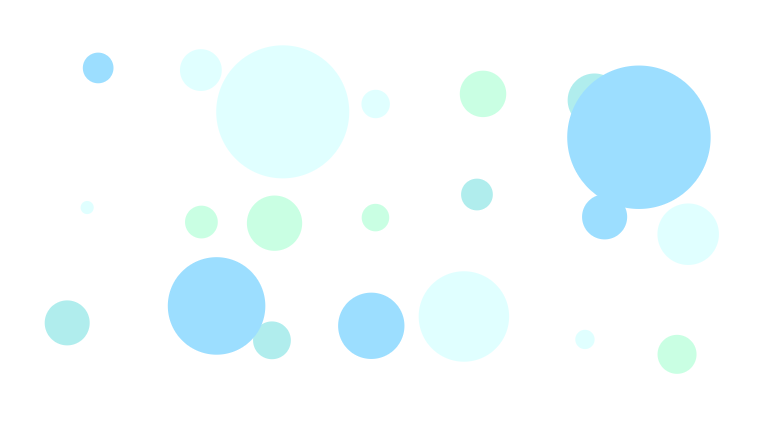
Give the GLSL for this background, as a Shadertoy shader.

```glsl
// Flat pastel discs of four tints scattered over white, shrinking in size.
// Discs are dealt to shuffled grid cells, jittered with a sine hash and
// measured with wrapped distances, so the tile repeats without a seam.

#define PAPER   vec3(1.00, 1.00, 1.00)
#define PALE    vec3(0.88, 1.00, 1.00)
#define MINT    vec3(0.79, 1.00, 0.89)
#define TEAL    vec3(0.69, 0.93, 0.93)
#define BLUE    vec3(0.61, 0.87, 1.00)
#define GRID    vec2(7.0, 3.0)  // cells across and up, one disc in each
#define STRIDE  16.0            // shuffle step, coprime to the cell count
#define SHIFT   2.0             // columns the layout is rotated by
#define JITTER  0.45            // random offset, in cells
#define MARGIN  0.02            // gap kept to the tile edge, in heights

float hash(float n) {
    return fract(sin(n * 12.9898 + 4.1414) * 43758.5453);
}

// Centre of the disc with a given index, kept inside the tile
vec2 discCentre(float index, float radius, vec2 tile) {
    float cell = mod(index * STRIDE, GRID.x * GRID.y);
    float row = floor((cell + 0.5) / GRID.x);
    vec2 slot = vec2(mod(cell + SHIFT, GRID.x), GRID.y - 1.0 - row);
    vec2 offset = vec2(hash(index), hash(index + 57.0)) - 0.5;
    vec2 unit = (slot + 0.5 + JITTER * offset) / GRID;
    vec2 inset = vec2(radius + MARGIN);
    return mix(inset, tile - inset, unit);
}

// Paints one tint: each disc is smaller than the last by the shrink factor
void paintDiscs(inout vec3 color, vec2 p, vec2 tile, vec3 tint,
                int first, int count, float radius, float shrink) {
    for (int i = 0; i < count; i++) {
        vec2 d = abs(p - discCentre(float(first + i), radius, tile));
        d = min(d, tile - d); // wrap around the tile
        float edge = (radius - length(d)) * iResolution.y;
        color = mix(color, tint, clamp(edge + 0.5, 0.0, 1.0));
        radius *= shrink;
    }
}

void mainImage(out vec4 fragColor, in vec2 fragCoord) {
    vec2 p = fragCoord / iResolution.y;
    vec2 tile = vec2(iResolution.x / iResolution.y, 1.0);

    // Back to front
    vec3 color = PAPER;
    paintDiscs(color, p, tile, PALE,  0, 7, 0.154, 0.68);
    paintDiscs(color, p, tile, MINT,  7, 5, 0.064, 0.84);
    paintDiscs(color, p, tile, TEAL, 12, 4, 0.062, 0.84);
    paintDiscs(color, p, tile, BLUE, 16, 5, 0.166, 0.68);

    fragColor = vec4(color, 1.0);
}
```
